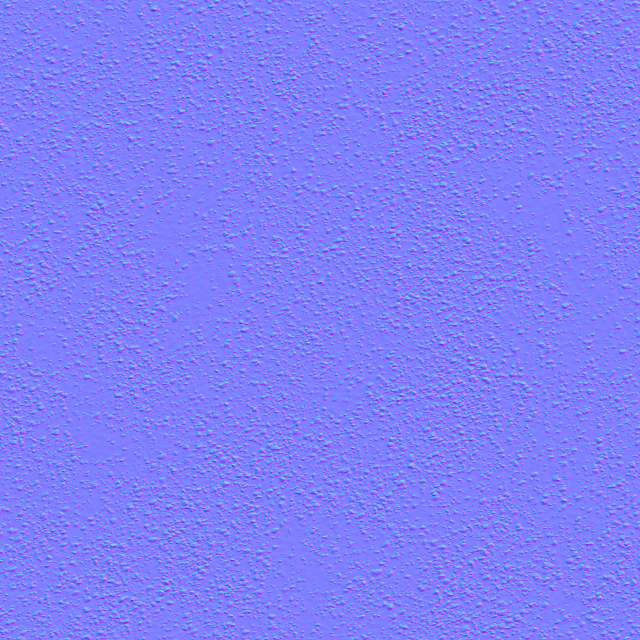
Write a three.js fragment shader that draws this texture map.

```glsl
// Tangent-space normal map of fine stucco: clustered raised grains on a nearly flat wall.
#define COARSE_CELLS 122.0   // large grain cells across the canvas
#define FINE_CELLS 195.0     // small grain cells across the canvas
#define PATCH_SCALE 5.0      // frequency of dense and sparse areas
#define DENSITY 0.62         // mean share of occupied cells
#define PATCHINESS 0.5       // contrast between dense and sparse areas
#define RELIEF 0.32          // grain height relative to radius
#define ROUGHNESS 0.0006     // height of the faint surface ripple
#define WARP 0.0027          // irregularity of grain outlines
#define TILT 0.38            // direction of grain elongation, radians
#define STRETCH 1.26         // grain elongation
#define SAMPLE_STEP 0.0009   // half width of the slope filter

varying vec2 vUv;

vec3 hash3(vec2 p) {
  vec3 q = fract(vec3(p.xyx) * vec3(0.1031, 0.1030, 0.0973));
  q += dot(q, q.yxz + 33.33);
  return fract((q.xxy + q.yzz) * q.zyx);
}

float cornerSlope(vec2 cell, vec2 offset) {
  float angle = 6.28318 * hash3(cell).x;
  return dot(vec2(cos(angle), sin(angle)), offset);
}

float gradientNoise(vec2 p) {
  vec2 i = floor(p), f = fract(p);
  vec2 u = f * f * f * (f * (f * 6.0 - 15.0) + 10.0);
  vec2 e = vec2(1.0, 0.0);
  float low = mix(cornerSlope(i, f), cornerSlope(i + e, f - e), u.x);
  float high = mix(cornerSlope(i + e.yx, f - e.yx), cornerSlope(i + 1.0, f - 1.0), u.x);
  return mix(low, high, u.y);
}

// Share of occupied cells, varying in soft clouds
float grainDensity(vec2 p) {
  vec2 q = p * PATCH_SCALE + 17.0;
  float cloud = gradientNoise(q) + 0.7 * gradientNoise(q * 2.3 + 5.0)
              + 0.6 * gradientNoise(q * 5.1 + 9.0);
  return clamp(DENSITY + PATCHINESS * cloud, 0.25, 1.0);
}

// Rounded domes of random size, one at most per jittered cell
float grains(vec2 p, float cells, float density) {
  vec2 q = p * cells, cell = floor(q);
  float height = 0.0;
  for (int y = -1; y <= 1; y++) {
    for (int x = -1; x <= 1; x++) {
      vec2 id = cell + vec2(float(x), float(y));
      vec3 rnd = hash3(id + cells);
      float size = fract(rnd.z * 57.31 + rnd.x * 13.7);
      float presence = smoothstep(0.0, 0.3, density - rnd.z);
      float radius = mix(0.32, 0.75, size * size) * mix(0.6, 1.0, presence);
      vec2 d = (q - id - rnd.xy) / radius;
      float dome = max(0.0, 1.0 - dot(d, d));
      height = max(height, presence * radius * dome * dome);
    }
  }
  return height * RELIEF / cells;
}

float surfaceHeight(vec2 p, float density) {
  // Elongate the grains along a shallow diagonal
  float c = cos(TILT), s = sin(TILT);
  vec2 q = vec2(c * p.x + s * p.y, c * p.y - s * p.x) * vec2(1.0 / STRETCH, STRETCH) + 2.0;
  float ripple = gradientNoise(q * 105.0);
  q += WARP * vec2(gradientNoise(q * 150.0 + 31.0), gradientNoise(q * 150.0 + 73.0));
  return grains(q, COARSE_CELLS, density) + grains(q, FINE_CELLS, density)
       + ROUGHNESS * mix(0.4, 1.0, density) * ripple;
}

void main() {
  float density = grainDensity(vUv);
  vec2 e = vec2(SAMPLE_STEP, 0.0);

  // Central differences give the filtered slope
  vec2 slope = vec2(
    surfaceHeight(vUv + e, density) - surfaceHeight(vUv - e, density),
    surfaceHeight(vUv + e.yx, density) - surfaceHeight(vUv - e.yx, density)
  ) / (2.0 * SAMPLE_STEP);

  vec3 normal = normalize(vec3(-slope, 1.0));
  gl_FragColor = vec4(normal * 0.5 + 0.5, 1.0);
}
```
